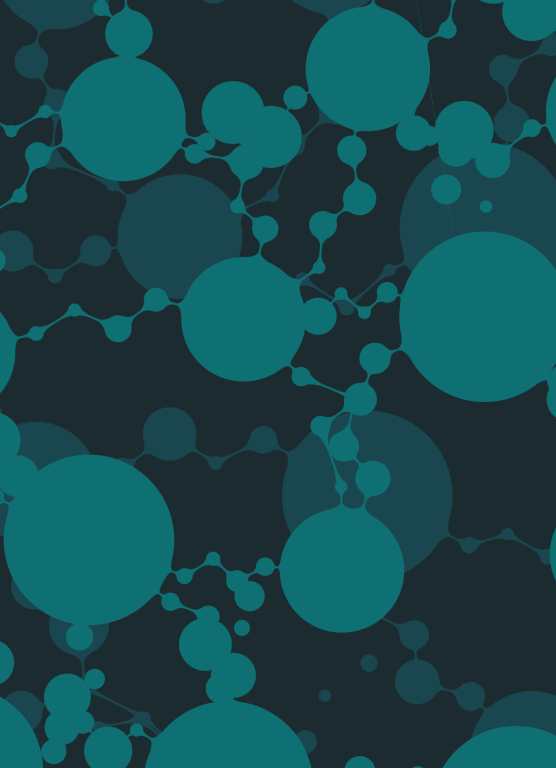
Reproduce this pattern procedurally as a Shadertoy shader.

```glsl
// Two flat layers of teal discs on a dark ground. Each layer is a jittered
// triangular lattice of large discs; bowed chains of small beads run between
// neighbours, and thin flared necks join each bead to the next.
#define FRONT_CELL 0.345   // lattice spacing, in canvas heights
#define BACK_CELL 0.40
#define DISC_SMALL 0.081   // the two radii of the large discs
#define DISC_LARGE 0.111
#define BEAD_MIN 0.008
#define BEAD_MAX 0.043
#define BEADS 4
#define ZIGZAG 0.022       // sideways step between beads
#define NECK_WAIST 0.0013  // half width of a neck at its middle
#define NECK_FOOT 0.016    // largest half width at its ends

const float PI = 3.14159;
const vec3 GROUND = vec3(0.11, 0.17, 0.19);
const vec3 BACK_TEAL = vec3(0.10, 0.28, 0.31);
const vec3 FRONT_TEAL = vec3(0.06, 0.44, 0.45);

float hash(vec3 v) {
    return fract(sin(dot(v, vec3(127.1, 311.7, 74.7))) * 43758.5453);
}

float discDist(vec2 p, vec3 disc) {
    return length(p - disc.xy) - disc.z;
}

// Concave bridge between two discs (xy = centre, z = radius)
float neckDist(vec2 p, vec3 a, vec3 b) {
    vec2 ab = b.xy - a.xy;
    float len = max(length(ab), 1e-4);
    vec2 dir = ab / len, rel = p - a.xy;
    float along = dot(rel, dir);
    float across = abs(rel.x * dir.y - rel.y * dir.x);

    vec2 radii = vec2(a.z, b.z);
    vec2 foot = min(0.55 * radii, vec2(NECK_FOOT));
    vec2 inset = sqrt(radii * radii - foot * foot);
    float start = inset.x, end = len - inset.y;
    if (end <= start) return 1.0;

    float s = clamp((along - start) / (end - start), 0.0, 1.0) * 2.0 - 1.0;
    float flare = (s < 0.0 ? foot.x : foot.y) - NECK_WAIST;
    float halfWidth = NECK_WAIST + flare * abs(s * s * s);
    float slope = 6.0 * flare * s * s / (end - start);
    float side = (across - halfWidth) / sqrt(1.0 + slope * slope);
    return max(side, max(start - along, along - end));
}

// Large disc of one lattice node
vec3 nodeDisc(vec2 id, float cell, float seed, float largeShare) {
    vec2 jitter = vec2(hash(vec3(id, seed)), hash(vec3(id, seed + 1.3))) - 0.5;
    vec2 centre = vec2(id.x + 0.5 * id.y, 0.866 * id.y) + 0.22 * jitter;
    bool large = hash(vec3(id, seed + 2.7)) < largeShare;
    return vec3(centre * cell, large ? DISC_LARGE : DISC_SMALL);
}

// Bowed chain of beads from disc a to disc b; loose chains have no necks
float chainDist(vec2 p, vec3 a, vec3 b, vec3 key, bool loose) {
    vec2 dir = normalize(b.xy - a.xy), perp = vec2(-dir.y, dir.x);
    float bend = hash(key + 0.37);
    float bowSide = hash(key + 0.71) < 0.5 ? -1.0 : 1.0;
    float angle = bowSide * mix(0.2, 0.75, bend);
    vec2 from = a.xy + a.z * (dir * cos(angle) + perp * sin(angle));
    vec2 to = b.xy + b.z * (perp * sin(angle) - dir * cos(angle));

    float d = 1.0;
    vec3 previous = a;
    for (int i = 0; i < BEADS; i++) {
        float n = float(i);
        vec3 beadKey = key + vec3(0.0, 0.0, 3.1 + 1.7 * n);
        float t = (n + 0.6) / (float(BEADS) + 0.2);
        float arch = sin(PI * t);
        float zig = (mod(n, 2.0) * 2.0 - 1.0) * ZIGZAG * mix(0.4, 1.0, hash(beadKey));
        float size = pow(hash(beadKey + 0.53), 2.0) * mix(0.45, 1.0, arch);
        vec2 centre = mix(from, to, t) + perp * (bowSide * 0.04 * bend * arch + zig);
        vec3 bead = vec3(centre, mix(BEAD_MIN, BEAD_MAX, size));
        d = min(d, discDist(p, bead));
        if (!loose) d = min(d, neckDist(p, previous, bead));
        previous = bead;
    }
    return loose ? d : min(d, neckDist(p, previous, b));
}

// Distance to a whole layer of discs and chains
float layerDist(vec2 p, float cell, float seed, float largeShare, float dropShare) {
    float row = p.y / (0.866 * cell);
    vec2 home = round(vec2(p.x / cell - 0.5 * row, row));
    float d = 1.0;
    for (int j = -1; j <= 1; j++)
    for (int i = -1; i <= 1; i++) {
        vec2 id = home + vec2(i, j);
        vec3 a = nodeDisc(id, cell, seed, largeShare);
        d = min(d, discDist(p, a));
        // Links to the right, upper right and upper left neighbours
        for (int k = 0; k < 3; k++) {
            vec2 link = vec2(1 - k, min(k, 1));
            vec3 b = nodeDisc(id + link, cell, seed, largeShare);
            vec3 key = vec3(id, seed + 5.0 + 11.0 * float(k));
            float fate = hash(key);
            bool tooFar = length(p - 0.5 * (a.xy + b.xy)) > 0.7 * cell;
            if (fate < dropShare || tooFar) continue;
            d = min(d, chainDist(p, a, b, key, fate < dropShare + 0.12));
        }
    }
    return d;
}

void mainImage(out vec4 fragColor, in vec2 fragCoord) {
    vec2 p = fragCoord / iResolution.y;
    float edge = 0.75 / iResolution.y;
    float back = layerDist(p + vec2(3.13, 2.41), BACK_CELL, 17.0, 0.35, 0.25);
    float front = layerDist(p + vec2(1.07, 0.62), FRONT_CELL, 4.0, 0.5, 0.08);
    vec3 color = mix(GROUND, BACK_TEAL, smoothstep(edge, -edge, back));
    color = mix(color, FRONT_TEAL, smoothstep(edge, -edge, front));
    fragColor = vec4(color, 1.0);
}
```
